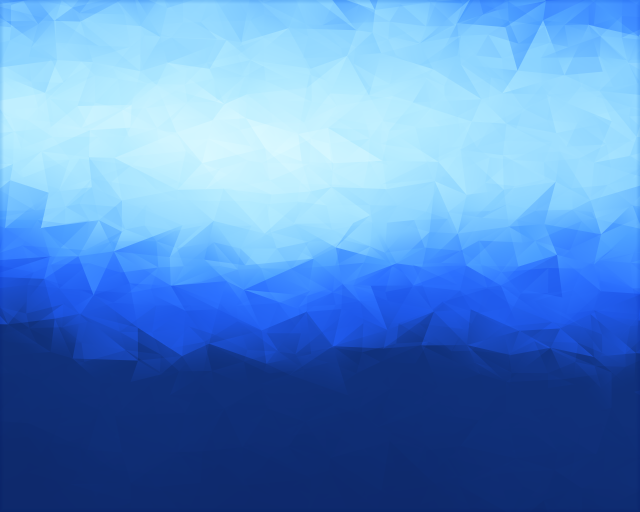
Reproduce this background procedurally as a WebGL 1 fragment shader.

```glsl
precision highp float;
// Faceted low-poly backdrop: pale sky glow falling through blue into deep navy.

uniform vec2 u_resolution;

const vec3 ABYSS = vec3(0.053, 0.162, 0.425);
const vec3 NAVY = vec3(0.062, 0.188, 0.48);
const vec3 ROYAL = vec3(0.12, 0.345, 0.92);
const vec3 COBALT = vec3(0.17, 0.44, 1.0);
const vec3 AZURE = vec3(0.30, 0.63, 1.0);
const vec3 SKY = vec3(0.53, 0.82, 1.0);
const vec3 PALE = vec3(0.70, 0.92, 1.0);
const vec3 ICE = vec3(0.87, 0.98, 1.0);

// Sine-free hash, two values in 0..1
vec2 hash2(vec2 p) {
  vec3 q = fract(p.xyx * vec3(0.1031, 0.1030, 0.0973));
  q += dot(q, q.yzx + 33.33);
  return fract((q.xx + q.yz) * q.zy);
}

float bump(float x, float centre, float width) {
  float d = (x - centre) / width;
  return exp(-d * d);
}

float softMin(float a, float b, float k) {
  float h = max(k - abs(a - b), 0.0) / k;
  return min(a, b) - 0.25 * h * h * k;
}

// Light level: 0 at the navy line, 1 at the skyline, 2 in the glow
float lightLevel(vec2 uv) {
  float skyline = 0.61 - 0.10 * bump(uv.x, 0.42, 0.25);
  float navyLine = 0.32 + 0.08 * bump(uv.x, 0.0, 0.13)
                 + 0.03 * bump(uv.x, 0.65, 0.10);
  float rise = (uv.y - navyLine) / (skyline - navyLine);
  float glow = bump(uv.x, 0.33, 0.28) * bump(uv.y, 0.68, 0.13);
  float rightSide = smoothstep(0.45, 0.95, uv.x);
  float leftSide = 1.0 - smoothstep(0.0, 0.25, uv.x);
  float topFade = smoothstep(0.76, 1.03, uv.y);
  float plateau = 1.46 + 0.45 * glow - 0.22 * rightSide
                - topFade * (0.45 + 0.15 * leftSide + 0.15 * rightSide);
  return softMin(rise, plateau, 0.3);
}

vec3 ramp(float level) {
  vec3 c = mix(ABYSS, NAVY, smoothstep(-1.6, -0.25, level));
  c = mix(c, ROYAL, smoothstep(-0.28, 0.28, level));
  c = mix(c, COBALT, smoothstep(0.22, 0.52, level));
  c = mix(c, AZURE, clamp((level - 0.5) / 0.27, 0.0, 1.0));
  c = mix(c, SKY, clamp((level - 0.77) / 0.25, 0.0, 1.0));
  c = mix(c, PALE, clamp((level - 1.02) / 0.43, 0.0, 1.0));
  return mix(c, ICE, clamp((level - 1.45) / 0.5, 0.0, 1.0));
}

// Signed distance to the line a-b, positive on its left
float edgeDistance(vec2 p, vec2 a, vec2 b) {
  vec2 e = b - a;
  vec2 d = p - a;
  return (e.x * d.y - e.y * d.x) / max(length(e), 0.0001);
}

// Facet colour in rgb and antialiased coverage in a, premultiplied
vec4 facet(vec2 p, vec2 a, vec2 b, vec2 c, vec2 id, float aspect, float pixel) {
  float side = edgeDistance(c, a, b) < 0.0 ? -1.0 : 1.0;
  float inside = min(side * edgeDistance(p, a, b),
                 min(side * edgeDistance(p, b, c), side * edgeDistance(p, c, a)));
  float cover = clamp(0.5 + inside / pixel, 0.0, 1.0);
  vec2 centre = (a + b + c) / 3.0;
  vec2 tone = hash2(id) - 0.5;
  vec2 tilt = hash2(id + 57.0) - 0.5;
  vec2 samplePoint = mix(centre, p, 0.45);
  float level = lightLevel(samplePoint / vec2(aspect, 1.0));
  level += 0.24 * tone.x + 4.0 * dot(tilt, p - centre);
  return vec4(ramp(level), 1.0) * cover;
}

vec2 meshPoint(vec2 cell, vec2 density, float seed) {
  return (cell + 0.74 * (hash2(cell + seed) - 0.5)) / density;
}

// Jittered grid with each quad split along a random diagonal
vec3 mesh(vec2 p, vec2 density, float seed, float aspect, float pixel) {
  vec2 home = floor(p * density);
  vec4 sum = vec4(0.0);
  for (int j = -1; j <= 1; j++) {
    for (int i = -1; i <= 1; i++) {
      vec2 cell = home + vec2(float(i), float(j));
      vec2 a = meshPoint(cell, density, seed);
      vec2 b = meshPoint(cell + vec2(1.0, 0.0), density, seed);
      vec2 c = meshPoint(cell + vec2(1.0, 1.0), density, seed);
      vec2 d = meshPoint(cell + vec2(0.0, 1.0), density, seed);
      bool flip = hash2(cell + seed + 19.0).x > 0.5;
      vec2 id = cell + seed + 101.0;
      sum += facet(p, a, b, flip ? d : c, id, aspect, pixel);
      sum += facet(p, flip ? b : a, c, d, id + 211.0, aspect, pixel);
    }
  }
  return sum.rgb / max(sum.a, 0.001);
}

void main() {
  vec2 uv = gl_FragCoord.xy / u_resolution;
  float aspect = u_resolution.x / u_resolution.y;
  float pixel = 1.0 / u_resolution.y;
  vec2 p = uv * vec2(aspect, 1.0);

  // Main facets with a translucent layer of finer shards
  vec3 color = mesh(p, vec2(12.0, 16.0), 7.0, aspect, pixel);
  color = mix(color, mesh(p, vec2(17.0, 25.0), 43.0, aspect, pixel), 0.3);

  // Thin blue shade along the border
  vec2 inset = min(uv, 1.0 - uv) * vec2(aspect, 1.0);
  float border = 1.0 - smoothstep(0.0, 0.009, min(inset.x, inset.y));
  color *= mix(vec3(1.0), vec3(0.82, 0.9, 0.97), border);
  gl_FragColor = vec4(color, 1.0);
}
```
